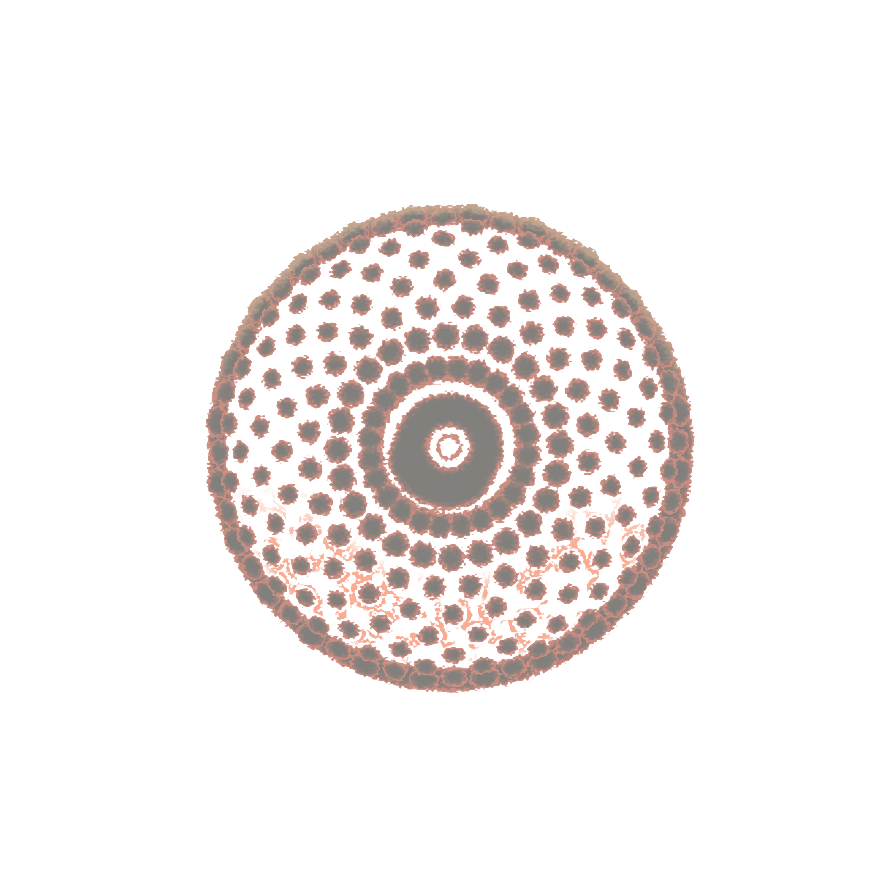
This pattern is drawn by a Shadertoy shader. Its source:

```glsl
// Draws a dome of beads seen from above: rings of grey dots with ragged coral rims on white.
#define CENTER vec2(0.501, 0.501)
#define DOME_RADIUS 0.2604
#define BEADS 24.0
#define RINGS 9
#define RING_STEP 0.1511
#define FIRST_TILT 0.345
#define TWIST 0.024
#define RAGGED 0.0055
#define GREY vec3(0.51, 0.50, 0.49)
#define CORAL vec3(0.81, 0.56, 0.51)
#define TAN vec3(0.79, 0.68, 0.58)
#define SALMON vec3(0.98, 0.67, 0.57)

float hash(vec2 p) {
    p = fract(p * vec2(0.1031, 0.1173));
    p += dot(p, p.yx + 33.33);
    return fract((p.x + p.y) * p.x * 7.13);
}

float noise(vec2 p) {
    vec2 i = floor(p), f = fract(p);
    f = f * f * (3.0 - 2.0 * f);
    return mix(mix(hash(i), hash(i + vec2(1, 0)), f.x),
               mix(hash(i + vec2(0, 1)), hash(i + vec2(1, 1)), f.x), f.y);
}

// Grey core, brown shoulder and coral rim, painted over the colour below
void paint(inout vec3 color, float d, float warm, float pixel) {
    vec3 brown = mix(GREY, CORAL, 0.35);
    vec3 shade = mix(GREY, brown, smoothstep(-0.009, -0.003, d));
    shade = mix(shade, CORAL, smoothstep(-0.0042, -0.0012, d));
    shade = mix(shade, TAN, warm);
    color = mix(color, shade, smoothstep(pixel, -pixel, d));
}

// Distance to the closest bead of one ring; outward is the radial offset in it
float beadRing(vec2 p, float k, out float outward) {
    float spacing = 6.2831853 / BEADS;
    float phase = 0.5 * mod(k, 2.0) + TWIST / spacing;
    float angle = (floor(atan(p.y, p.x) / spacing - phase + 0.5) + phase) * spacing;
    angle += spacing * 6.0;
    vec2 dir = vec2(cos(angle - spacing * 6.0), sin(angle - spacing * 6.0));
    vec2 v = p - dir * DOME_RADIUS * sin(FIRST_TILT + RING_STEP * (k - 1.0));
    outward = dot(v, dir);
    float size = 0.0117 + 0.00033 * (k - 4.8) * (k - 4.8);
    if (k < 2.5) size = 0.0149;
    float squash = 1.0 - 0.3 * smoothstep(3.0, 7.0, k);
    return length(vec2(outward / squash, dot(v, vec2(-dir.y, dir.x)))) - size;
}

void mainImage(out vec4 fragColor, in vec2 fragCoord) {
    float side = min(iResolution.x, iResolution.y);
    vec2 p = (fragCoord - 0.5 * iResolution.xy) / side + 0.5 - CENTER;
    float r = length(p);
    float pixel = 0.7 / side;
    float grain = noise(p * vec2(330.0, 430.0) + 300.0);
    float rough = (grain - 0.5) * RAGGED;
    vec3 color = vec3(1.0);

    // Outer rim, sunlit along the top
    float sun = smoothstep(0.04, 0.22, p.y + 0.1 * abs(p.x));
    float heavy = 0.003 * smoothstep(0.0, 0.25, p.x - p.y);
    float rimLight = sun * smoothstep(0.253, 0.272, r + rough);
    paint(color, abs(r - 0.259) - 0.0105 - heavy + rough, 0.8 * rimLight, pixel);

    // Base of the inner beaded ring
    paint(color, abs(r - 0.085) - 0.0115 + rough, 0.0, pixel);

    // Bead rings, outermost first
    float nearest = 1.0;
    for (int i = RINGS; i >= 1; i--) {
        float outward;
        float d = beadRing(p, float(i), outward);
        float lit = sun * smoothstep(6.0, 9.0, float(i));
        lit *= smoothstep(-0.002, 0.008, outward + rough);
        paint(color, d + rough, 0.8 * lit, pixel);
        nearest = min(nearest, d);
    }

    // Core disc, which closes the white gap at the lower left
    vec2 dir = p / max(r, 0.0001);
    float closing = smoothstep(0.1, 0.75, dot(dir, vec2(-0.45, -0.89)));
    float outer = 0.0615 + 0.0085 * closing;
    paint(color, max(r - outer, 0.0225 - r) + rough, 0.0, pixel);

    // Small coral eye ring
    float eye = abs(r - 0.0125) - 0.0022 + 0.8 * rough;
    color = mix(color, CORAL, smoothstep(pixel, -pixel, eye));

    // Broken salmon flecks hugging the beads in the lower half
    float band = smoothstep(0.14, 0.17, r) * smoothstep(0.25, 0.235, r);
    band *= smoothstep(-0.03, -0.12, p.y);
    float arc = abs(nearest - 0.0055) - 0.002 + rough;
    float patches = smoothstep(0.52, 0.6, noise(p * 75.0 + 90.0));
    float fleck = smoothstep(pixel, -pixel, arc) * patches * band;
    float gap = step(0.0, nearest + rough);
    color = mix(color, SALMON, fleck * gap * step(0.97, color.b));

    fragColor = vec4(color, 1.0);
}
```
